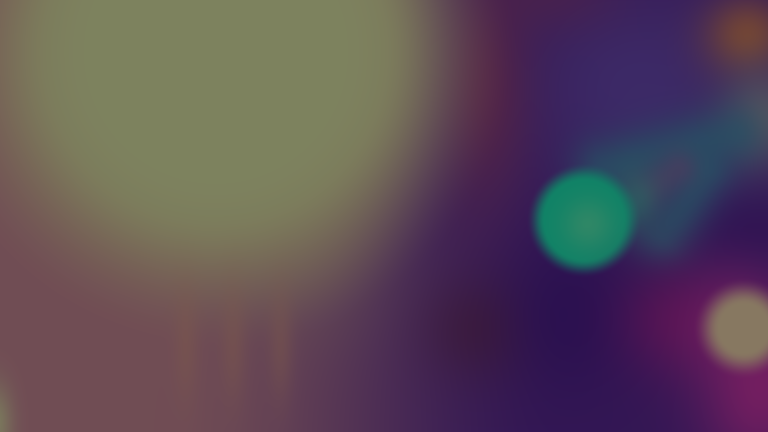
A Shadertoy shader for this background:

```glsl
// Out-of-focus lights: a huge olive disc on a mauve-to-indigo backdrop, with
// a green disc, its teal trail and a cream disc inside a magenta haze.
// Soft Gaussian glows and blurred discs are layered from back to front.

#define MAUVE   vec3(0.44, 0.30, 0.33)
#define INDIGO  vec3(0.20, 0.09, 0.33)
#define OLIVE   vec3(0.49, 0.51, 0.37)
#define TAN     vec3(0.48, 0.44, 0.34)
#define WINE    vec3(0.33, 0.14, 0.27)
#define VIOLET  vec3(0.24, 0.17, 0.41)
#define TEAL    vec3(0.15, 0.32, 0.39)
#define GREEN   vec3(0.06, 0.51, 0.40)
#define MAGENTA vec3(0.47, 0.12, 0.38)
#define CREAM   vec3(0.53, 0.47, 0.38)
#define AMBER   vec3(0.47, 0.28, 0.19)
#define NIGHT   vec3(0.16, 0.06, 0.31)

// Elliptical Gaussian falloff, 1 at the centre.
float glow(vec2 p, vec2 centre, vec2 size) {
    vec2 q = (p - centre) / size;
    return exp(-dot(q, q));
}

// Blurred disc, half covered at its radius.
float disc(vec2 p, vec2 centre, float radius, float blur) {
    return 1.0 - smoothstep(radius - blur, radius + blur, length(p - centre));
}

// Gaussian falloff around the segment from a to b.
float beam(vec2 p, vec2 a, vec2 b, float width) {
    vec2 ab = b - a;
    float t = clamp(dot(p - a, ab) / dot(ab, ab), 0.0, 1.0);
    float d = length(p - a - ab * t) / width;
    return exp(-d * d);
}

void mainImage(out vec4 fragColor, in vec2 fragCoord) {
    vec2 p = fragCoord / iResolution.y;   // height is 1, width is 16/9

    // Backdrop
    vec3 col = mix(MAUVE, INDIGO, smoothstep(0.35, 1.3, p.x));
    col = mix(col, VIOLET, 0.9 * glow(p, vec2(1.48, 0.80), vec2(0.30, 0.26)));
    col = mix(col, WINE, 0.9 * glow(p, vec2(1.12, 0.80), vec2(0.11, 0.28)));
    col = mix(col, WINE, 0.5 * glow(p, vec2(1.28, 1.02), vec2(0.16, 0.10)));
    col = mix(col, WINE * 0.7, 0.6 * glow(p, vec2(1.11, 0.24), vec2(0.13, 0.12)));
    col = mix(col, NIGHT, 0.85 * glow(p, vec2(1.33, 0.27), vec2(0.15, 0.18)));
    col = mix(col, NIGHT, 0.5 * glow(p, vec2(1.74, 0.47), vec2(0.14, 0.08)));

    // Large olive light, browner towards its rim
    vec2 lamp = vec2(0.50, 0.88);
    col = mix(col, TAN, 0.3 * glow(p, vec2(0.72, 0.42), vec2(0.20)));
    vec3 lampColour = mix(TAN, OLIVE, disc(p, lamp, 0.44, 0.17));
    col = mix(col, lampColour, disc(p, lamp, 0.54, 0.16));

    // Faint warm streaks below it
    for (int i = 0; i < 3; i++) {
        vec2 streak = vec2(0.43 + 0.11 * float(i), 0.20);
        col = mix(col, vec3(0.49, 0.35, 0.29), 0.4 * glow(p, streak, vec2(0.028, 0.13)));
    }

    // Corner lights
    col = mix(col, OLIVE, 0.8 * glow(p, vec2(-0.01, 0.02), vec2(0.04, 0.09)));
    col = mix(col, AMBER, 0.9 * glow(p, vec2(1.73, 0.92), vec2(0.10, 0.09)));
    col = mix(col, vec3(0.35, 0.36, 0.37), 0.8 * glow(p, vec2(1.77, 0.73), vec2(0.10, 0.12)));

    // Teal trail: upper arm, right arm and a muted core
    col = mix(col, TEAL, 0.75 * beam(p, vec2(1.40, 0.61), vec2(1.70, 0.69), 0.075));
    col = mix(col, TEAL, 0.75 * beam(p, vec2(1.54, 0.45), vec2(1.63, 0.60), 0.065));
    col = mix(col, vec3(0.29, 0.24, 0.37), 0.7 * beam(p, vec2(1.50, 0.56), vec2(1.57, 0.61), 0.045));
    col = mix(col, vec3(0.16, 0.40, 0.38), 0.7 * glow(p, vec2(1.47, 0.53), vec2(0.06, 0.08)));

    // Green light with a paler heart
    vec2 bulb = vec2(1.352, 0.490);
    vec3 bulbColour = mix(GREEN, vec3(0.18, 0.53, 0.40), glow(p, bulb + vec2(0.01, -0.01), vec2(0.06)));
    col = mix(col, bulbColour, disc(p, bulb, 0.112, 0.022));

    // Magenta haze and cream light
    col = mix(col, MAGENTA * vec3(0.75, 0.6, 0.85), 0.75 * glow(p, vec2(1.56, 0.26), vec2(0.13, 0.13)));
    col = mix(col, MAGENTA, 0.9 * glow(p, vec2(1.76, 0.10), vec2(0.14, 0.20)));
    col = mix(col, MAGENTA, 0.7 * glow(p, vec2(1.70, 0.25), vec2(0.12)));
    col = mix(col, CREAM, disc(p, vec2(1.722, 0.240), 0.087, 0.032));

    fragColor = vec4(col, 1.0);
}
```
